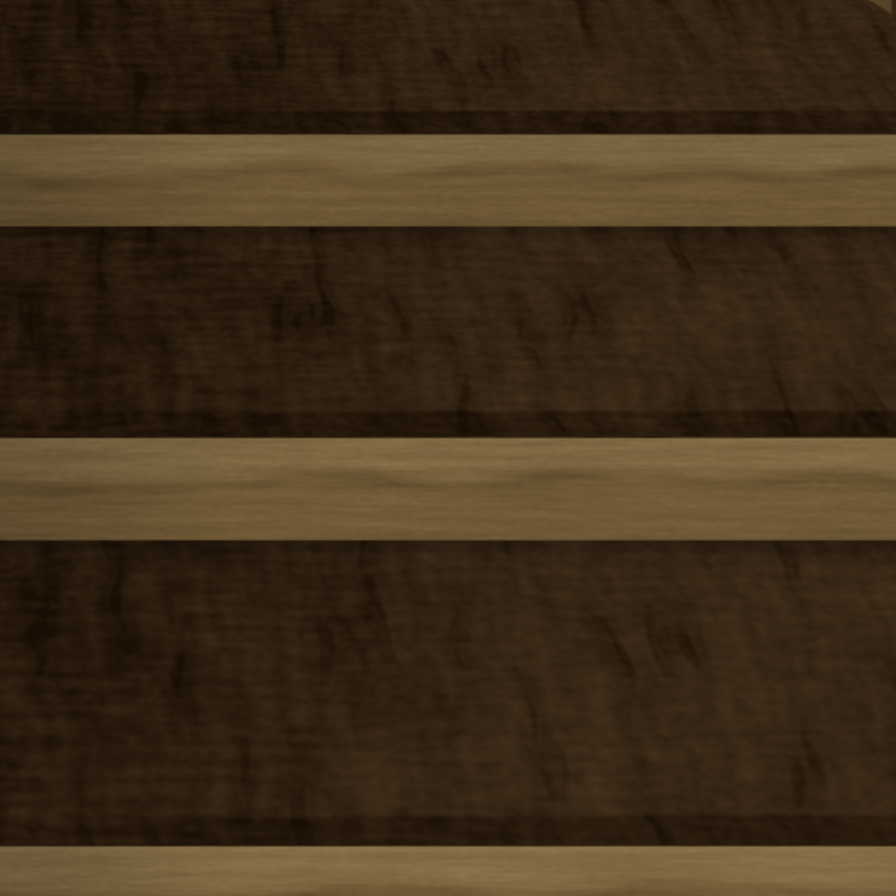
Reproduce this texture procedurally as a Shadertoy shader.

```glsl
#define DARK_LOW vec3(0.115, 0.070, 0.025)
#define DARK_MID vec3(0.185, 0.125, 0.063)
#define DARK_HIGH vec3(0.250, 0.180, 0.105)
#define PALE_LOW vec3(0.370, 0.290, 0.170)
#define PALE_MID vec3(0.450, 0.360, 0.220)
#define PALE_HIGH vec3(0.530, 0.445, 0.290)
#define FIRST_EDGE 0.0573   // height of the lowest riser top
#define STEP_RISE 0.5444    // spacing of the steps
#define FORESHORTEN 0.1729  // shrinking of the steps with height
#define SPREAD 1.18         // sideways growth of the grain per step
#define SOFTNESS 0.0018

vec2 gradientAt(vec2 cell) {
    float h = fract(sin(dot(cell, vec2(127.1, 311.7))) * 43758.55);
    return vec2(cos(6.2832 * h), sin(6.2832 * h));
}

float gradientNoise(vec2 p) {
    vec2 i = floor(p), f = p - i;
    vec2 u = f * f * f * (f * (f * 6.0 - 15.0) + 10.0);
    vec2 e = vec2(0.0, 1.0);
    float low = mix(dot(gradientAt(i), f),
                    dot(gradientAt(i + e.yx), f - e.yx), u.x);
    float high = mix(dot(gradientAt(i + e.xy), f - e.xy),
                     dot(gradientAt(i + e.yy), f - e.yy), u.x);
    return 1.4 * mix(low, high, u.y);
}

// Blends three wood tones; 0 is the middle tone, -1 and 1 the extremes
vec3 woodTone(vec3 low, vec3 mid, vec3 high, float tone) {
    tone = clamp(tone, -1.3, 1.3);
    return tone < 0.0 ? mix(mid, low, -tone) : mix(mid, high, tone);
}

// Dark top board: slanted saw marks crossed by fine fibres
vec3 treadColor(vec2 p, float u, float f, float row) {
    float bend = 0.012 * gradientNoise(vec2(u * 6.0, f * 7.0));
    float marks = gradientNoise(vec2((u + bend) * 25.0, f * 3.2 + row * 0.3));
    float scratches = gradientNoise(vec2((u + bend) * 58.0, f * 8.0 + row * 3.0));
    float fibres = gradientNoise(vec2(u * 10.0, (f + bend) * 48.0 + row * 17.0));
    float mottle = gradientNoise(vec2(u * 42.0, f * 36.0 + row * 11.0));
    float fine = gradientNoise(vec2(u * 95.0, f * 75.0 + row * 23.0));
    float patches = gradientNoise(vec2(u * 5.0 + 3.0, f * 4.0 + row));

    float tone = mix(-0.55, 0.38, smoothstep(0.0, 0.65, p.x)) - 0.22 * (p.y - 0.4);
    tone += 0.40 * marks + 0.30 * scratches + 0.28 * mottle + 0.22 * fine;
    tone += mix(0.42, 0.22, p.x) * fibres + 0.28 * patches;
    tone -= 0.75 * smoothstep(0.22, 0.60, -marks) * smoothstep(-0.25, 0.4, scratches);

    // Dark strip along the front edge, clearer to the right
    float strip = 0.060 + 0.0125 * row + 0.004 * (p.x - 0.5);
    float inStrip = 1.0 - smoothstep(strip - 0.008, strip + 0.008, f);
    tone -= inStrip * mix(0.35, 0.85, smoothstep(0.0, 0.6, p.x));
    return woodTone(DARK_LOW, DARK_MID, DARK_HIGH, tone);
}

// Pale front board: long level grain with one wavy seam
vec3 riserColor(float u, float v, float row) {
    float wave = gradientNoise(vec2(u * 5.5 + 0.4, 4.3 + row * 0.12));
    float seam = v - 0.54 - 0.11 * wave;
    float grain = gradientNoise(vec2(u * 5.0, v * 13.0 + row * 5.0));
    float fibres = gradientNoise(vec2(u * 22.0, v * 30.0 + row * 9.0));
    float pores = gradientNoise(vec2(u * 90.0, v * 24.0 + row * 7.0));

    float tone = mix(-0.08, 0.58, smoothstep(-0.04, 0.20, seam));
    tone += 0.34 * grain + 0.22 * fibres + 0.16 * pores;
    float seamDepth = 0.5 + 0.5 * gradientNoise(vec2(u * 9.0, row * 0.4 + 8.0));
    tone -= 0.85 * seamDepth * exp(-pow(seam / 0.07, 2.0));
    tone -= 0.30 * smoothstep(0.14, 0.0, v);
    tone += 0.20 * smoothstep(0.92, 1.0, v);
    return woodTone(PALE_LOW, PALE_MID, PALE_HIGH, tone);
}

void mainImage(out vec4 fragColor, in vec2 fragCoord) {
    vec2 p = fragCoord / iResolution.xy;

    // Step coordinate in perspective: whole numbers fall on riser tops
    float depth = STEP_RISE - FORESHORTEN * p.y;
    float s = (p.y - FIRST_EDGE) / depth;
    float row = floor(s), f = s - row;
    float slope = (STEP_RISE - FORESHORTEN * FIRST_EDGE) / (depth * depth);
    float blur = slope * max(SOFTNESS, 1.0 / iResolution.y);

    // Riser occupies the upper part of each repeat
    float riserHeight = 0.234 + 0.052 * (row + 1.0);
    float v = (f - 1.0 + riserHeight) / riserHeight;
    float riser = smoothstep(-blur, blur, f - 1.0 + riserHeight)
                * smoothstep(0.0, 2.0 * blur, 1.0 - f);

    vec3 tread = treadColor(p, p.x * pow(SPREAD, s), f, row);
    tread *= 1.0 - 0.22 * smoothstep(0.07, 0.0, 1.0 - riserHeight - f);
    vec3 front = riserColor(p.x * pow(SPREAD, row + 1.0), v, row);
    front *= mix(0.85, 1.0, smoothstep(0.0, 0.30, p.x)) * mix(1.03, 0.94, p.y);
    vec3 color = mix(tread, front, riser);

    // Small pale chip in the upper right corner
    float chip = 0.6 * (p.x - 0.970) - (1.0 - p.y);
    float chipMask = smoothstep(-0.002, 0.002, chip) * smoothstep(0.998, 0.992, p.x);
    color = mix(color, PALE_LOW, 0.8 * chipMask);

    fragColor = vec4(color, 1.0);
}
```
